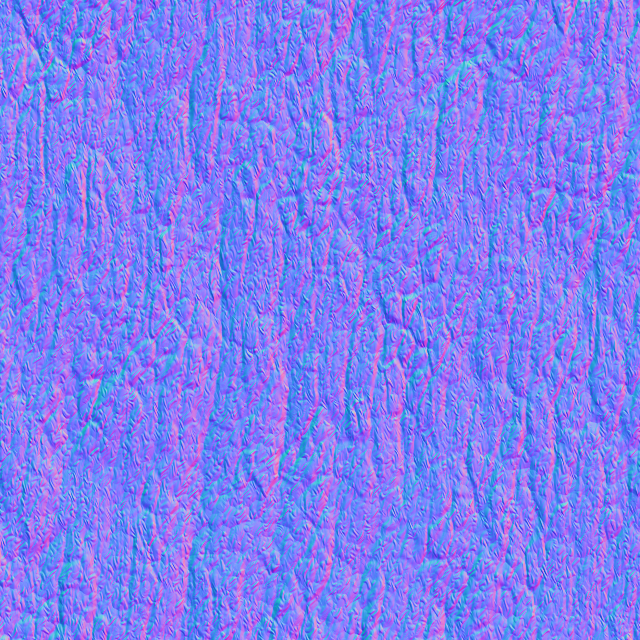
A WebGL 1 fragment shader for this texture map:

```glsl
precision highp float;
// Tangent-space normal map of rough bark: slanted plates, flakes, fibres and grain.

uniform vec2 u_resolution;

// Cells per canvas side for each layer
const vec2 SWELL_SCALE = vec2(14.0, 3.2);
const vec2 PLATE_SCALE = vec2(22.0, 5.6);
const vec2 FLAKE_SCALE = vec2(36.0, 17.0);
const vec2 KNOB_SCALE  = vec2(58.0, 42.0);
const vec2 FIBRE_SCALE = vec2(105.0, 11.0);
const vec2 GRAIN_SCALE = vec2(140.0, 95.0);

// Relief of each layer, in canvas units
const float SWELL_DEPTH = 0.0145;
const float PLATE_DEPTH = 0.0050;
const float FLAKE_DEPTH = 0.0036;
const float KNOB_DEPTH  = 0.0040;
const float FIBRE_DEPTH = 0.0024;
const float GRAIN_DEPTH = 0.0018;

const float PLATE_EDGE = 0.32;  // softness of the grooves between plates
const float FLAKE_EDGE = 0.30;
const float SLANT = 0.13;       // lean of the grain to the right
const float BUMP = 1.0;         // overall strength of the slopes
const float SAMPLE_STEP = 0.0010;

vec3 hash3(vec2 cell) {
  vec3 p = fract(cell.xyx * vec3(0.1031, 0.1030, 0.0973));
  p += dot(p, p.yxz + 33.33);
  return fract((p.xxy + p.yzz) * p.zyx);
}

// Cellular noise: nearest distance, second distance, random value of the cell
vec3 cellular(vec2 p) {
  vec2 base = floor(p);
  vec2 local = p - base;
  vec3 result = vec3(8.0, 8.0, 0.0);
  for (int j = -1; j <= 1; j++) {
    for (int i = -1; i <= 1; i++) {
      vec2 offset = vec2(float(i), float(j));
      vec3 rnd = hash3(base + offset + 57.0);
      float d = length(offset + rnd.xy - local);
      if (d < result.x) {
        result = vec3(d, result.x, rnd.z);
      } else {
        result.y = min(result.y, d);
      }
    }
  }
  return result;
}

// Rounded bump in every cell
float dome(vec2 p) {
  float d = cellular(p).x;
  return 1.0 - d * d;
}

// Flat-topped pieces of random height, parted by grooves
float slabs(vec2 p, float edge, float minHeight) {
  vec3 c = cellular(p);
  return (minHeight + c.z) * smoothstep(0.0, edge, c.y - c.x);
}

// Slant plus layered sines that make the outlines wander and fray
vec2 warp(vec2 p) {
  p.x -= SLANT * p.y;
  float freq = 7.0;
  float amp = 0.011;
  for (int i = 0; i < 6; i++) {
    float phase = float(i) * 1.7;
    p += amp * vec2(0.6 * sin(p.y * freq + p.x * freq * 0.7 + phase),
                    sin(p.x * freq * 1.3 - p.y * freq * 0.4 + phase * 2.3));
    freq *= 2.1;
    amp *= 0.55;
  }
  return p;
}

// Slowly changing share of flaky against fibrous bark, 0 to 1
float flakiness(vec2 p) {
  float s = sin(p.x * 17.0 + 2.0 * sin(p.y * 9.0))
          + sin(p.y * 13.0 + 2.0 * sin(p.x * 11.0 + 1.0));
  return smoothstep(-1.4, 1.4, s);
}

float height(vec2 uv) {
  vec2 p = warp(uv);
  float flaky = flakiness(p);
  float h = SWELL_DEPTH * dome(p * SWELL_SCALE);
  h += PLATE_DEPTH * slabs(p * PLATE_SCALE + 11.0, PLATE_EDGE, 0.1);
  h += FLAKE_DEPTH * slabs(p * FLAKE_SCALE + 23.0, FLAKE_EDGE, 0.0)
       * mix(0.7, 1.2, flaky);
  h += KNOB_DEPTH * dome(p * KNOB_SCALE + 37.0) * mix(0.6, 1.2, flaky);
  h += FIBRE_DEPTH * dome(p * FIBRE_SCALE + 41.0) * mix(1.3, 0.7, flaky);

  // Grain of uneven strength, frayed along its own short waves
  vec2 g = p * GRAIN_SCALE;
  g += 0.35 * sin(g.yx * vec2(1.9, 2.3) + 3.0 * sin(g * 0.37));
  h += GRAIN_DEPTH * slabs(g + 53.0, 0.8, 0.2);
  return h;
}

void main() {
  vec2 uv = gl_FragCoord.xy / u_resolution;
  vec2 e = vec2(SAMPLE_STEP, 0.0);

  // Central differences give the slope, which tilts the normal
  vec2 slope = vec2(height(uv + e.xy) - height(uv - e.xy),
                    height(uv + e.yx) - height(uv - e.yx)) / (2.0 * SAMPLE_STEP);
  vec3 normal = normalize(vec3(-slope * BUMP, 1.0));
  gl_FragColor = vec4(normal * 0.5 + 0.5, 1.0);
}
```
